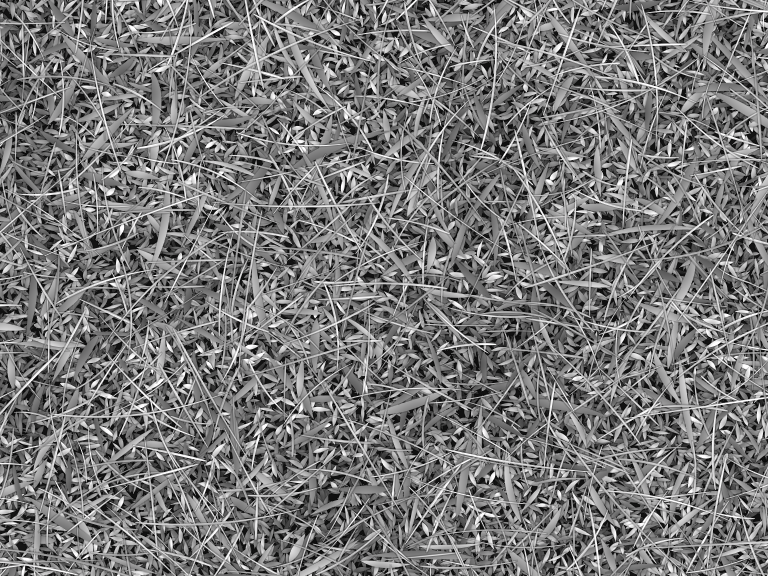
Give the GLSL for this texture, as a WebGL 1 fragment shader.

```glsl
precision highp float;

// Dense monochrome turf: tapered grass blades scattered over dark soil.
// Jittered cell grids are painted back to front, from dim short slivers
// through broad leaves to long, pale, hair-thin stems.

uniform vec2 u_resolution;

const float TAU = 6.28318;
const float SOIL = 0.07;
const float SHADOW_REACH = 0.0028;
const float SHADOW_STRENGTH = 0.25;

// Four random values for one cell
vec4 hash4(vec2 cell) {
  vec4 h = fract(cell.xyxy * vec4(0.1031, 0.1030, 0.0973, 0.1099));
  h += dot(h, h.wzxy + 33.33);
  return fract((h.xxyz + h.yzzw) * h.zywx);
}

vec2 rotate(vec2 p, float angle) {
  float c = cos(angle);
  float s = sin(angle);
  return vec2(c * p.x + s * p.y, c * p.y - s * p.x);
}

// Layered sines: slow drift between brighter and darker patches
float patches(vec2 p) {
  return sin(p.x * 7.0 + 2.0 * sin(p.y * 5.0)) * sin(p.y * 9.0 + 1.3)
       + 0.6 * sin(p.x * 17.0 - p.y * 11.0 + 2.0 * sin(p.y * 8.0));
}

// x: distance to the blade edge, y: position across, z: position along
vec3 bladeField(vec2 p, float halfLength, float halfWidth, float taper, float bend) {
  float along = p.x / halfLength;
  float across = p.y - bend * halfLength * (along * along - 0.4);
  float profile = pow(max(1.0 - along * along, 0.0001), taper);
  float width = halfWidth * profile * (1.0 - 0.35 * along);
  float edge = max(abs(across) - width, (abs(along) - 1.0) * halfLength);
  return vec3(edge, clamp(across / halfWidth, -1.0, 1.0), along);
}

// Paints one layer of blades over the given tone.
// reach: shortest and longest half length in cells
// shades: darkest and lightest blade tone
float scatter(float tone, vec2 p, float pixel, float seed, float cells,
              vec2 reach, float halfWidth, vec2 shades, float taper, float density) {
  vec2 grid = rotate(p, seed * 1.7) * cells + seed * vec2(7.31, 3.77);
  vec2 home = floor(grid);
  for (int j = -1; j <= 1; j++) {
    for (int i = -1; i <= 1; i++) {
      vec2 cell = home + vec2(float(i), float(j));
      vec4 place = hash4(cell + seed * 37.0);
      vec4 look = hash4(cell + seed * 53.0 + 211.0);
      if (look.x < density) {
        vec2 local = rotate((grid - cell - place.xy) / cells, place.z * TAU);
        float halfLength = mix(reach.x, reach.y, place.w) / cells;
        float width = halfWidth * mix(0.65, 1.35, look.y);
        vec3 blade = bladeField(local, halfLength, width, taper, (look.w - 0.5) * 0.28);

        // Soft contact shadow, then the blade itself
        float shade = clamp(1.0 - blade.x / SHADOW_REACH, 0.0, 1.0);
        tone *= 1.0 - SHADOW_STRENGTH * shade;
        float cover = clamp(0.5 - blade.x / pixel, 0.0, 1.0);
        float light = mix(shades.x, shades.y, look.z);
        light *= 1.0 + 0.10 * blade.y + 0.08 * sin(blade.z * 4.0 + look.w * TAU);
        tone = mix(tone, light, cover);
      }
    }
  }
  return tone;
}

void main() {
  float pixel = 1.0 / u_resolution.y;
  vec2 p = gl_FragCoord.xy * pixel;
  float tone = SOIL;

  // Undergrowth: short slivers, brighter toward the top
  for (int k = 0; k < 6; k++) {
    float height = float(k) / 5.0;
    vec2 shades = mix(vec2(0.10, 0.36), vec2(0.42, 0.92), height);
    float cells = mix(56.0, 46.0, height);
    tone = scatter(tone, p, pixel, float(k) + 1.0, cells,
                   vec2(0.45, 0.95), 0.0032, shades, 1.0, 0.95);
  }
  tone *= 1.0 + 0.09 * patches(p);

  // Broad leaves: medium ones, then a few long ones
  tone = scatter(tone, p, pixel, 8.0, 17.0, vec2(0.45, 1.0), 0.0052,
                 vec2(0.40, 0.76), 0.9, 0.75);
  tone = scatter(tone, p, pixel, 9.0, 10.0, vec2(0.45, 0.95), 0.0060,
                 vec2(0.46, 0.74), 0.8, 0.40);

  // Pale stems: thin, long and crossing in every direction
  for (int k = 0; k < 5; k++) {
    float cells = 13.0 - 1.7 * float(k);
    tone = scatter(tone, p, pixel, float(k) + 11.0, cells, vec2(0.40, 1.0),
                   0.0014, vec2(0.62, 0.95), 0.3, 0.85);
  }

  vec3 neutral = vec3(1.0, 0.998, 1.0);
  gl_FragColor = vec4(clamp(tone, 0.0, 1.0) * neutral, 1.0);
}
```
